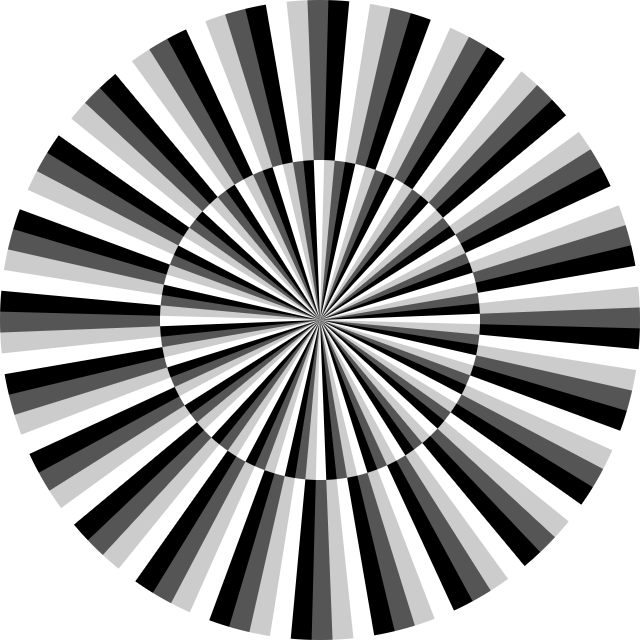
A Shadertoy shader for this pattern:

```glsl
const float TAU = 6.2831853;
const float PERIODS = 24.0;      // repeats of the four-tone wedge per turn
const float BANDS = 4.0;         // light, dark, black, white
const float LIGHT = 0.80;
const float DARK = 0.333;
const float BLACK = 0.0;
const float WHITE = 1.0;
const float OUTER_RADIUS = 0.5;
const float INNER_RADIUS = 0.25;

// Running integral of the repeating tone sequence, x counted in bands
float toneIntegral(float x) {
    float cycle = floor(x / BANDS);
    float t = x - cycle * BANDS;
    vec4 tones = vec4(LIGHT, DARK, BLACK, WHITE);
    vec4 covered = clamp(t - vec4(0.0, 1.0, 2.0, 3.0), 0.0, 1.0);
    return cycle * dot(tones, vec4(1.0)) + dot(tones, covered);
}

// Box-filtered tone around band coordinate x
float smoothTone(float x, float width) {
    return (toneIntegral(x + 0.5 * width) - toneIntegral(x - 0.5 * width)) / width;
}

// Anti-aliased coverage of a disc
float disc(float r, float radius, float pixel) {
    return clamp(0.5 + (radius - r) / pixel, 0.0, 1.0);
}

void mainImage(out vec4 fragColor, in vec2 fragCoord) {
    float pixel = 1.0 / min(iResolution.x, iResolution.y);
    vec2 p = (fragCoord - 0.5 * iResolution.xy) * pixel;
    float r = length(p);

    // Clockwise angle from the top, in bands; light wedges begin at -6 degrees
    float turn = atan(p.x, p.y + (r < 1e-6 ? 1e-6 : 0.0)) / TAU;
    float band = (turn + 6.0 / 360.0) * PERIODS * BANDS;
    float width = pixel * PERIODS * BANDS / (TAU * max(r, 0.25 * pixel));

    // The inner disc is shifted by half a period against the outer ring
    float ringTone = smoothTone(band, width);
    float coreTone = smoothTone(band + 0.5 * BANDS, width);

    float tone = mix(WHITE, ringTone, disc(r, OUTER_RADIUS, pixel));
    tone = mix(tone, coreTone, disc(r, INNER_RADIUS, pixel));
    fragColor = vec4(vec3(tone), 1.0);
}
```
